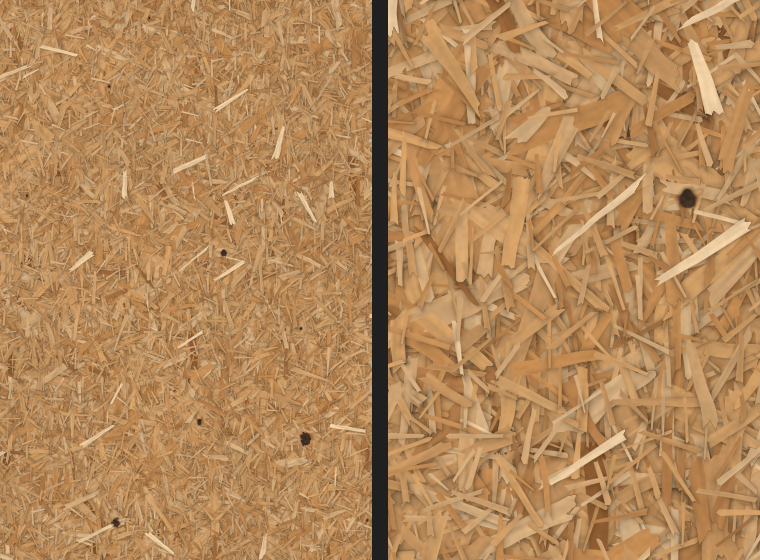
Left, the full canvas; right, a detail of the centre.
Reproduce this texture procedurally as a WebGL 2 fragment shader.

```glsl
#version 300 es
precision highp float;

// Pressed wood-chip board: rounds of broad chips, strips and thin splinters
// are scattered on jittered grids and painted over each other, each with its
// own tone, fibre grain and small cast shadow. A few dark knots lie on top.

uniform vec2 u_resolution;
out vec4 fragColor;

const float HALF_PI = 1.5708;

float hash(vec2 p) {
    return fract(sin(dot(p, vec2(127.1, 311.7))) * 43758.545);
}

vec4 hash4(vec2 p) {
    return vec4(hash(p), hash(p + 17.3), hash(p + 41.9), hash(p + 73.7));
}

float noise(vec2 p) {
    vec2 i = floor(p), f = fract(p);
    f = f * f * (3.0 - 2.0 * f);
    return mix(mix(hash(i), hash(i + vec2(1, 0)), f.x),
               mix(hash(i + vec2(0, 1)), hash(i + vec2(1, 1)), f.x), f.y);
}

vec2 rotate(vec2 p, float a) {
    float c = cos(a), s = sin(a);
    return vec2(c * p.x + s * p.y, c * p.y - s * p.x);
}

float blend(float edge, float t) {
    return smoothstep(edge - 0.07, edge + 0.07, t);
}

// Wood colour for t in 0..1, dark to pale, spread by area share
vec3 woodTone(float t) {
    vec3 c = mix(vec3(0.54, 0.35, 0.19), vec3(0.66, 0.46, 0.275), smoothstep(-0.02, 0.05, t));
    c = mix(c, vec3(0.73, 0.52, 0.31), blend(0.12, t));
    c = mix(c, vec3(0.73, 0.55, 0.36), blend(0.29, t));
    c = mix(c, vec3(0.78, 0.59, 0.38), blend(0.52, t));
    c = mix(c, vec3(0.77, 0.61, 0.43), blend(0.72, t));
    c = mix(c, vec3(0.81, 0.67, 0.50), blend(0.91, t));
    return mix(c, vec3(0.88, 0.76, 0.60), smoothstep(0.96, 1.04, t));
}

// Signed distance to a tapered chip with slanted, splintered ends
float chipDistance(vec2 q, vec2 halfSize, float taper, float slant, float seed) {
    q.x += (noise(vec2(q.y * 70.0, seed)) - 0.5) * halfSize.x * 0.45;
    q.y += q.x * slant + (noise(vec2(q.x * 420.0, seed + 5.0)) - 0.5) * halfSize.y * 0.3;
    float width = halfSize.x * (1.0 - taper * q.y / halfSize.y);
    return max(abs(q.x) - width, abs(q.y) - halfSize.y);
}

// Paints one grid of randomly turned chips over the colour below
vec3 chipLayer(vec3 below, vec2 p, float cell, vec2 size, float density, float toneShift, float seed) {
    vec3 color = below;
    vec2 home = floor(p / cell);
    float soft = 0.75 / u_resolution.y;
    for (int j = -1; j <= 1; j++) {
        for (int i = -1; i <= 1; i++) {
            vec2 id = home + vec2(i, j);
            vec4 place = hash4(id + seed);
            if (place.w > density) continue;
            vec4 form = hash4(id + seed + 131.0);
            vec2 offset = p - (id + place.xy) * cell;
            vec2 halfSize = size * mix(vec2(0.4), vec2(1.0), form.xy);
            if (length(offset) > halfSize.x + halfSize.y * 1.2 + 0.006) continue;

            // Directions gather around the vertical
            float turn = place.z * 2.0 - 1.0;
            vec2 q = rotate(offset, HALF_PI * sign(turn) * pow(abs(turn), 1.35));
            float key = form.z * 90.0;
            float d = chipDistance(q, halfSize, (form.w - 0.5) * 0.9, (form.z - 0.5) * 1.8, key);

            // Shadow falls to the lower right
            float side = smoothstep(-0.002, 0.004, dot(offset, vec2(0.7, -0.7)));
            color *= 1.0 - 0.24 * side * exp(-max(d, 0.0) / 0.0014);

            // Fibres run along the chip
            float grain = noise(vec2(q.x * 360.0 + key, q.y * 24.0)) - 0.5;
            float flecks = noise(vec2(q.x * 480.0, q.y * 110.0 + key)) - 0.5;
            float tone = hash(id + seed + 57.0) + toneShift;
            vec3 wood = woodTone(tone) * (1.02 + 0.13 * grain + 0.07 * flecks);
            color = mix(color, wood, smoothstep(soft, -soft, d));
        }
    }
    return color;
}

// Sparse dark knots with a soft brown rim
vec3 knots(vec3 color, vec2 p, float cell) {
    vec2 id = floor(p / cell);
    vec4 h = hash4(id + 9.0);
    vec2 q = p - (id + 0.2 + 0.6 * h.xy) * cell;
    float radius = mix(0.0016, 0.0095, pow(h.z, 5.0));
    float d = length(q * vec2(1.0, 0.85)) + (noise(q * 260.0 + id) - 0.5) * radius * 0.7 - radius;
    float present = step(h.w, 0.38);
    color = mix(color, vec3(0.45, 0.29, 0.16), present * 0.55 * smoothstep(0.003, 0.0, d));
    vec3 core = vec3(0.20, 0.15, 0.12) * (0.8 + 0.5 * noise(q * 500.0));
    return mix(color, core, present * 0.9 * smoothstep(0.001, -0.001, d));
}

void main() {
    vec2 p = gl_FragCoord.xy / u_resolution.y;
    vec3 color = woodTone(0.1 + 0.6 * noise(p * 160.0));

    // Each round: broad chips, strips, then splinters
    for (int k = 0; k < 4; k++) {
        float r = float(k);
        vec2 shifted = p + r * vec2(0.137, 0.071) + 1.0;
        color = chipLayer(color, shifted, 0.055, vec2(0.010, 0.046), 0.85 - 0.16 * r, -0.02, 11.0 + r * 23.0);
        color = chipLayer(color, shifted, 0.032, vec2(0.0046, 0.029), 0.85, 0.0, 205.0 + r * 31.0);
        color = chipLayer(color, shifted, 0.020, vec2(0.0019, 0.019), 0.9, 0.03, 407.0 + r * 37.0);
    }
    // A few pale strips on the surface
    color = chipLayer(color, p + 2.0, 0.060, vec2(0.0045, 0.036), 0.22, 0.45, 613.0);

    // Fine dust and slow changes of brightness
    color *= 1.015 + 0.05 * (noise(p * 420.0) - 0.5) + 0.05 * (noise(p * 7.0) - 0.5);
    fragColor = vec4(clamp(knots(color, p + 3.0, 0.15), 0.0, 1.0), 1.0);
}
```
